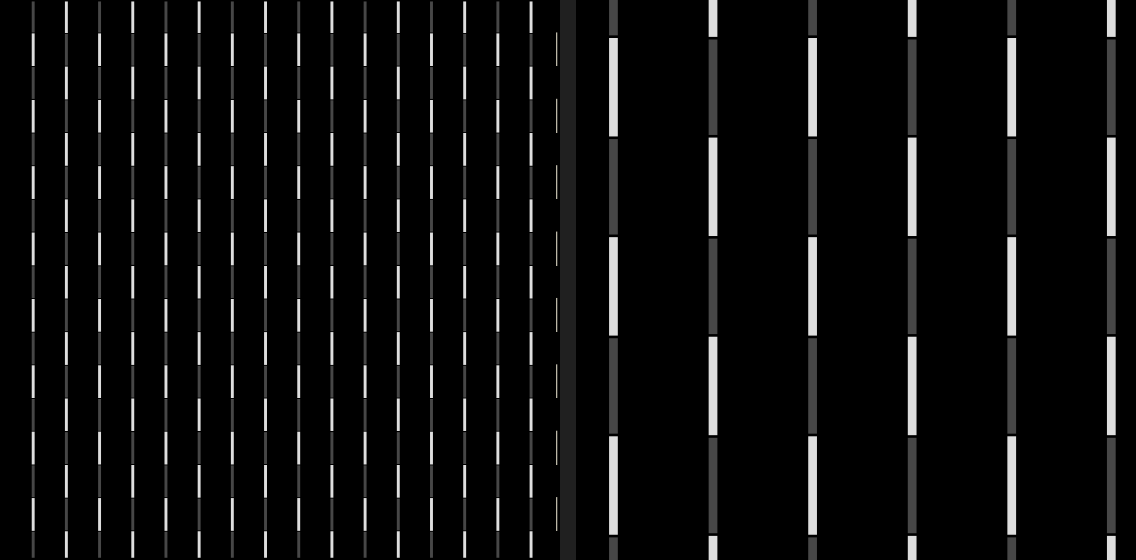
Left: the whole. Right: its middle third, enlarged.
Reproduce this pattern procedurally as a Shadertoy shader.

```glsl
// Sixteen dashed vertical lines on black, their dashes alternating light and
// dark like a checkerboard. One rounded grid index picks each dash, and box
// coverage smooths it; a hairline of sparse dashes runs near the right edge.

// Smoothed coverage of a box, given the offset from its centre.
float boxCoverage(vec2 offset, vec2 halfSize, vec2 pixel) {
    vec2 c = clamp((halfSize - abs(offset)) / pixel + 0.5, 0.0, 1.0);
    return c.x * c.y;
}

void mainImage(out vec4 fragColor, in vec2 fragCoord) {
    vec2 pixel = 1.0 / iResolution.xy;
    vec2 uv = fragCoord * pixel;
    uv.y = 1.0 - uv.y; // rows count down from the top

    float pitch = 0.05927;
    float column = clamp(floor(uv.x / pitch + 0.5), 1.0, 16.0);
    float row = floor(uv.y / pitch);
    float rowOffset = uv.y - (row + 0.5) * pitch;

    // Checkerboard of light and dark dashes, with a slim gap between them
    float light = 1.0 - mod(column + row, 2.0);
    vec2 dashHalf = vec2(0.0026, mix(0.0284, 0.0293, light));
    float dash = boxCoverage(vec2(uv.x - column * pitch, rowOffset), dashHalf, pixel);

    // Narrow black margin at top and bottom
    dash *= boxCoverage(vec2(0.0, uv.y - 0.4993), vec2(1.0, 0.4967), pixel);
    vec3 color = vec3(mix(0.28, 0.87, light)) * dash;

    // Hairline dashes on every second row, slightly longer than one row
    float hairRow = 2.0 * floor(uv.y / (2.0 * pitch)) + 1.0;
    vec2 hairOffset = uv - vec2(0.9941, (hairRow + 0.5) * pitch);
    float hair = boxCoverage(hairOffset, vec2(0.001, 0.031), pixel);
    hair *= step(hairRow, 15.0);
    color = mix(color, vec3(0.85, 0.83, 0.76), hair);

    fragColor = vec4(color, 1.0);
}
```
